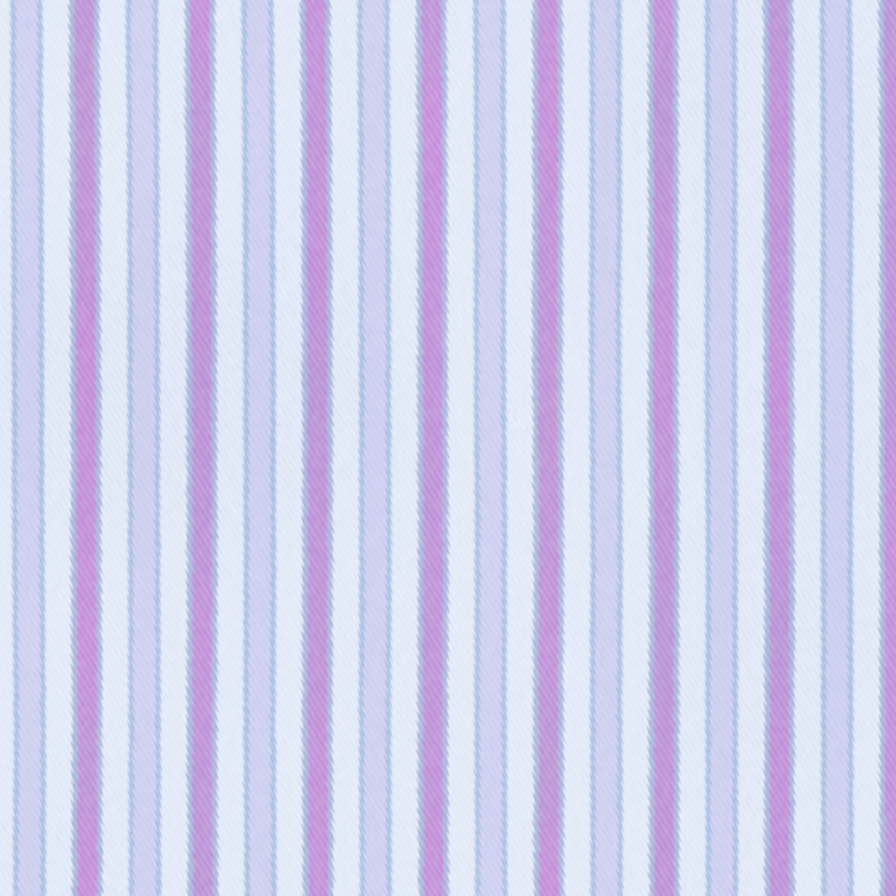
Give the GLSL for this texture, as a WebGL 1 fragment shader.

```glsl
precision highp float;
// Woven shirting: vertical purple and lavender stripes with soft blue borders on pale white.

uniform vec2 u_resolution;

#define REPEATS 7.765       // stripe repeats across the canvas
#define FIRST_STRIPE 0.0977 // centre of the first purple stripe at the bottom
#define LEAN 0.004          // sideways drift from bottom to top
#define SOFTNESS 0.017      // edge blur, as a share of one repeat
#define THREADS 150.0       // twill ribs across the canvas
#define TWILL_DEPTH 0.014   // brightness of the weave
#define FRAY 0.012          // serration of the stripe edges
#define WHITE vec3(0.890, 0.918, 0.972)
#define LAVENDER vec3(0.815, 0.820, 0.942)
#define LINE_BLUE vec3(0.685, 0.765, 0.895)
#define BORDER_BLUE vec3(0.695, 0.735, 0.875)
#define PURPLE vec3(0.765, 0.600, 0.855)

float hash(vec2 p) {
  vec3 q = fract(vec3(p.xyx) * 0.1031);
  q += dot(q, q.yzx + 33.33);
  return fract((q.x + q.y) * q.z);
}

float noise(vec2 p) {
  vec2 cell = floor(p);
  vec2 f = fract(p);
  f = f * f * (3.0 - 2.0 * f);
  float low = mix(hash(cell), hash(cell + vec2(1.0, 0.0)), f.x);
  float high = mix(hash(cell + vec2(0.0, 1.0)), hash(cell + vec2(1.0, 1.0)), f.x);
  return mix(low, high, f.y);
}

// Diagonal ribs, broken up by uneven yarn; about -1 to 1.
float weave(vec2 uv) {
  float rib = sin(6.28318 * THREADS * (uv.x + 0.62 * uv.y));
  float yarn = noise(uv * THREADS * vec2(1.3, 0.9)) * 2.0 - 1.0;
  return 0.6 * rib + 0.5 * yarn;
}

void main() {
  vec2 uv = gl_FragCoord.xy / u_resolution;
  float twill = weave(uv);

  // The cloth leans slightly, more on the left, and wavers along its length
  float drift = LEAN * uv.y * mix(1.0, 0.3, uv.x);
  float waver = 0.0015 * (noise(uv * vec2(3.0, 5.0) + 7.0) - 0.5);
  float across = (uv.x - FIRST_STRIPE + drift + waver) * REPEATS;
  float stripe = floor(across + 0.5);

  // Distance from the purple centre: 0 there, 0.5 at the lavender centre
  float d = abs(across - stripe) + FRAY * twill;
  float blur = SOFTNESS + 0.5 * REPEATS / u_resolution.x;

  // Bands from the purple centre outward
  vec3 color = mix(PURPLE, BORDER_BLUE, smoothstep(0.083 - blur, 0.083 + blur, d));
  color = mix(color, WHITE, smoothstep(0.130 - blur, 0.130 + blur, d));
  color = mix(color, LINE_BLUE, smoothstep(0.362 - blur, 0.362 + blur, d));
  color = mix(color, LAVENDER, smoothstep(0.403 - blur, 0.403 + blur, d));

  // Uneven dye in the purple yarn, stripe by stripe and along each stripe
  float purpleArea = 1.0 - smoothstep(0.06, 0.11, d);
  float dye = noise(vec2(stripe * 5.3 + 20.0, uv.y * 7.0)) - 0.5;
  color += purpleArea * dye * vec3(0.045, -0.025, 0.015);

  // Weave relief, stronger in the purple, and broad shading of the cloth
  color += twill * TWILL_DEPTH * mix(vec3(1.0, 0.9, 0.6), vec3(1.5, 2.2, 1.0), purpleArea);
  color += (noise(uv * 3.5 + 3.0) - 0.5) * vec3(0.016, 0.012, 0.006);

  gl_FragColor = vec4(clamp(color, 0.0, 1.0), 1.0);
}
```
